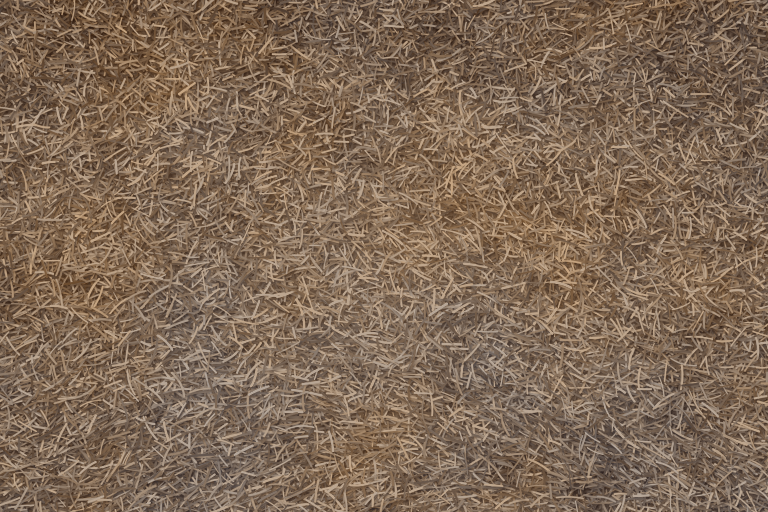
Reproduce this texture procedurally as a Shadertoy shader.

```glsl
// Sunlit ground matted with dry, broken straw and darker tufts.
const float PI = 3.14159265;
const int LAYERS = 24;
const vec3 SOIL = vec3(0.21, 0.14, 0.10);
const vec3 STRAW = vec3(0.49, 0.40, 0.32);
const vec3 BLEACHED = vec3(0.67, 0.58, 0.49);
const vec3 RUST_SHIFT = vec3(0.05, 0.0, -0.06);

vec4 hash4(vec2 p) {
    vec4 q = fract(p.xyxy * vec4(0.1031, 0.1030, 0.0973, 0.1099));
    q += dot(q, q.wzxy + 33.33);
    return fract((q.xxyz + q.yzzw) * q.zywx);
}

mat2 rotation(float angle) {
    float c = cos(angle), s = sin(angle);
    return mat2(c, s, -s, c);
}

// Distance to the nearest scattered point
float cellular(vec2 p) {
    vec2 cell = floor(p);
    float nearest = 2.0;
    for (int y = -1; y <= 1; y++)
    for (int x = -1; x <= 1; x++) {
        vec2 id = cell + vec2(x, y);
        nearest = min(nearest, length(id + hash4(id + 71.0).xy - p));
    }
    return nearest;
}

// Smooth irregular patches, about -1 to 1
float layeredSines(vec2 p) {
    float sum = 0.0, weight = 0.5;
    for (int i = 0; i < 4; i++) {
        p = rotation(1.1) * p + 3.7;
        sum += weight * sin(p.x + 1.3 * sin(p.y)) * cos(0.8 * p.y);
        p *= 1.8;
        weight *= 0.65;
    }
    return sum;
}

// Slightly bent stalk lying along x
float stalkDistance(vec2 p, float halfLength, float bend) {
    p.y += bend * p.x * p.x;
    p.x -= clamp(p.x, -halfLength, halfLength);
    return length(p);
}

// Prevailing lie of the straw
float flowAngle(vec2 p) {
    return 0.5 * sin(3.0 * p.x + 2.0 * sin(4.0 * p.y));
}

// Lays one sheet of stalks over the surface (x: tone, y: rustiness)
vec2 layStraw(vec2 surface, vec2 p, float layer, float cellSize, float pixel) {
    mat2 turn = rotation(layer * 1.7);
    vec2 grid = turn * p / cellSize + layer * 17.3;
    float depth = layer / float(LAYERS);
    float reach = mix(1.0, 0.75, clamp(p.y, 0.0, 1.0));
    for (int y = -1; y <= 1; y++)
    for (int x = -1; x <= 1; x++) {
        vec2 id = floor(grid) + vec2(x, y);
        vec4 place = hash4(id + layer * 5.0);
        vec4 look = hash4(id + layer * 9.0 + 131.0);
        vec2 offset = (grid - id - place.xy) * cellSize * turn;
        vec2 centre = p - offset;

        // Mostly level stalks, lying flatter near the lower edge
        float s = 2.0 * place.z - 1.0;
        float spread = s * pow(abs(s), mix(0.8, 0.2, smoothstep(0.0, 0.5, centre.y)));
        mat2 lie = rotation(-flowAngle(centre) - 0.5 * PI * spread);
        float halfLength = cellSize * reach * mix(0.25, 0.75, place.w);
        float width = mix(0.0012, 0.0024, look.x) * mix(1.0, 0.85, reach * 0.5);
        float bend = 14.0 * (look.y - 0.5);

        // Shadow falls below the stalk, then the stalk covers it
        float shade = stalkDistance(lie * (offset + vec2(-0.0015, 0.003)), halfLength, bend);
        surface.x *= 1.0 - 0.21 * smoothstep(0.006, 0.0, shade);
        float d = stalkDistance(lie * offset, halfLength, bend);
        float cover = smoothstep(0.7 * pixel, -0.7 * pixel, d - width);
        float tone = mix(0.36, 1.26, look.z) + 0.12 * (depth - 0.7);
        surface = mix(surface, vec2(tone, 2.0 * look.w - 1.0), cover);
    }
    return surface;
}

// Broad light and dark areas of the ground
float groundShade(vec2 p) {
    float glow = exp(-4.0 * dot(p - vec2(0.75, 0.42), p - vec2(0.75, 0.42)));
    float tufts = smoothstep(0.3, 0.9, cellular(p * vec2(9.0, 16.0)));
    float streaks = layeredSines(p * vec2(7.0, 17.0));
    float lowClumps = smoothstep(0.3, 0.1, p.y) * smoothstep(0.0, 0.6, streaks);
    return 0.12 * glow - 0.09 * tufts + 0.08 * streaks - 0.14 * lowClumps
        - 0.08 * smoothstep(0.6, 1.0, p.y);
}

vec3 strawColour(float tone, float rust) {
    vec3 dark = mix(SOIL, STRAW, clamp(tone / 0.6, -0.3, 1.0));
    vec3 colour = mix(dark, BLEACHED, clamp((tone - 0.6) / 0.4, 0.0, 1.4));
    return colour + RUST_SHIFT * rust;
}

void mainImage(out vec4 fragColor, in vec2 fragCoord) {
    vec2 p = fragCoord / iResolution.y;
    float pixel = 1.0 / iResolution.y;

    // Crumbled litter under the straw
    vec2 surface = vec2(0.15 + 0.5 * cellular(p * 110.0), 0.0);
    for (int i = 0; i < LAYERS; i++) {
        float cellSize = mix(0.030, 0.044, fract(float(i) * 0.618));
        surface = layStraw(surface, p, float(i), cellSize, pixel);
    }

    float rustPatch = layeredSines(p * 6.0 + 4.0) + 0.5 * (p.y - 0.5);
    float tone = surface.x + groundShade(p);
    fragColor = vec4(strawColour(tone, 0.4 * surface.y + 0.6 * rustPatch), 1.0);
}
```
